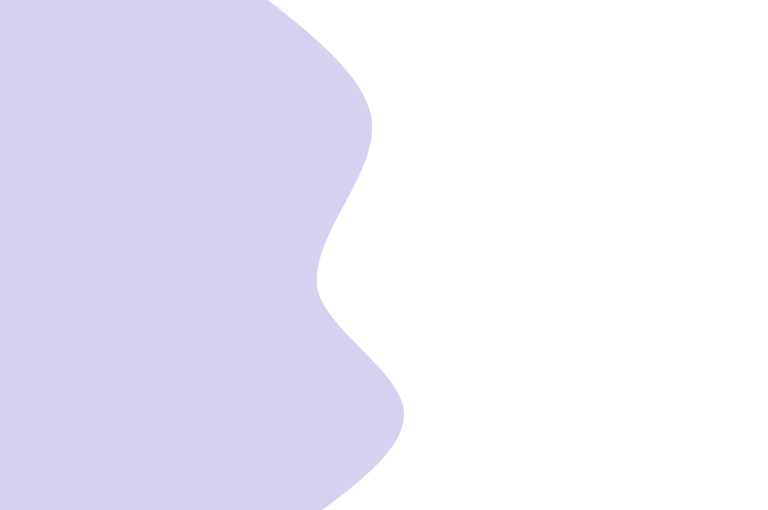
Reproduce this background procedurally as a WebGL 1 fragment shader.

```glsl
precision highp float;
// A flat lavender panel on the left meets white along a soft vertical wave.
// The wave is a chain of cubic Hermite spans giving the edge x at height y;
// its slope turns the horizontal gap into a true distance for smoothing.

uniform vec2 u_resolution;

// Cubic from a to b, each (height, edge x, slope)
float span(vec3 a, vec3 b, float y) {
    float h = b.x - a.x;
    float t = (y - a.x) / h;
    float s = 1.0 - t;
    return mix(a.y, b.y, t * t * (3.0 - 2.0 * t))
         + h * t * s * (a.z * s - b.z * t);
}

// Edge position, in units of the canvas height
float waveEdge(float y) {
    vec3 lowerCrest = vec3(0.1875, 0.789, 0.0);
    vec3 trough = vec3(0.448, 0.6185, 0.0);
    vec3 upperCrest = vec3(0.751, 0.7266, 0.0);
    if (y < lowerCrest.x) return span(vec3(0.0, 0.629, 1.35), lowerCrest, y);
    if (y < trough.x) return span(lowerCrest, trough, y);
    if (y < upperCrest.x) return span(trough, upperCrest, y);
    return span(upperCrest, vec3(1.0, 0.5234, -1.28), y);
}

void main() {
    // Canvas spans 1.5 by 1 units
    vec2 p = gl_FragCoord.xy / u_resolution * vec2(1.5, 1.0);
    float pixel = 1.0 / u_resolution.y;

    // Signed distance to the wave, positive on the white side
    float slope = (waveEdge(p.y + 0.002) - waveEdge(p.y - 0.002)) / 0.004;
    float dist = (p.x - waveEdge(p.y)) / sqrt(1.0 + slope * slope);

    vec3 lavender = vec3(0.838, 0.815, 0.945);
    vec3 white = vec3(1.0);
    float cover = smoothstep(-0.75 * pixel, 0.75 * pixel, dist);
    gl_FragColor = vec4(mix(lavender, white, cover), 1.0);
}
```
